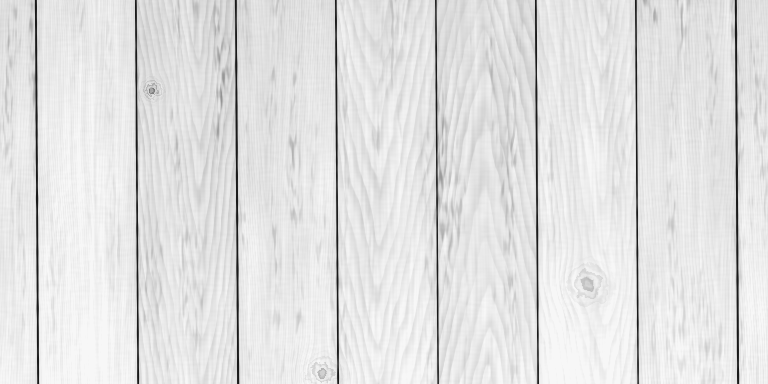
Reproduce this texture procedurally as a WebGL 2 fragment shader.

```glsl
#version 300 es
precision highp float;
// Whitewashed vertical wood planks with cathedral grain, knots and dark seams.

uniform vec2 u_resolution;
out vec4 fragColor;

// Lengths are in canvas heights.
const float PITCH = 0.2604;
const float FIRST_SEAM = 0.0964;
const float SEAM_LEAN = 0.006;
const vec3 SEAM_COLOR = vec3(0.10);

// Per plank: shade, grain centre, grain steepness (negative points up), grain strength.
const vec4 PLANKS[9] = vec4[9](
    vec4(0.925, 0.00, 18.0, 0.35), vec4(0.945, 0.10, 22.0, 0.35),
    vec4(0.910, 0.13, 7.0, 0.90),  vec4(0.917, -0.20, 20.0, 0.35),
    vec4(0.937, -0.09, 5.0, 0.85), vec4(0.917, -0.02, -5.0, 1.00),
    vec4(0.950, 0.16, 6.5, 0.60),  vec4(0.922, 0.30, 16.0, 0.45),
    vec4(0.930, 0.00, 20.0, 0.40));

vec2 hash2(vec2 p) {
    vec3 q = fract(p.xyx * vec3(0.1031, 0.1030, 0.0973));
    q += dot(q, q.yzx + 33.33);
    return fract((q.xx + q.yz) * q.zy);
}

float corner(vec2 cell, vec2 offset, vec2 f) {
    return dot(hash2(cell + offset) * 2.0 - 1.0, f - offset);
}

float gradientNoise(vec2 p) {
    vec2 i = floor(p), f = p - i;
    vec2 s = f * f * f * (f * (f * 6.0 - 15.0) + 10.0);
    float low = mix(corner(i, vec2(0, 0), f), corner(i, vec2(1, 0), f), s.x);
    float high = mix(corner(i, vec2(0, 1), f), corner(i, vec2(1, 1), f), s.x);
    return mix(low, high, s.y);
}

float fbm(vec2 p) {
    float sum = 0.0, gain = 1.0;
    for (int i = 0; i < 4; i++) {
        sum += gain * gradientNoise(p);
        p = p * 2.03 + 11.7;
        gain *= 0.55;
    }
    return sum;
}

// One growth ring per unit: slow darkening, quick release.
float growthRing(float t) {
    float f = fract(t);
    return smoothstep(0.25, 0.85, f) * (1.0 - smoothstep(0.85, 1.0, f));
}

// Nested rounded V shapes around the plank's centre line.
float cathedral(vec2 q, float steepness, float density) {
    float rise = abs(steepness) * (sqrt(q.x * q.x + 0.0001) - 0.01);
    float level = q.y * sign(steepness) - rise;
    float wobble = 0.9 * fbm(vec2(q.x * 9.0, q.y * 2.5));
    return growthRing(level * density + wobble);
}

// Pushes the grain sideways around a knot.
float knotBend(vec2 p, vec2 center, float radius) {
    vec2 d = (p - center) / radius;
    return -0.7 * d.x * radius * exp(-0.4 * dot(d, d));
}

float knotShade(vec2 p, vec2 center, float radius) {
    vec2 d = (p - center) / radius;
    float r = length(d) + 0.4 * fbm(d * 1.4 + center * 30.0);
    return growthRing(r * 2.6) * exp(-1.1 * r * r) + 0.7 * exp(-9.0 * r * r);
}

float plankTone(vec2 p, float id, float across) {
    vec4 plank = PLANKS[int(clamp(id + 1.0, 0.0, 8.0))];
    vec2 seed = vec2(id * 17.3, id * 5.9);
    vec2 smallKnot = vec2(0.396, 0.766), wideKnot = vec2(1.531, 0.258), lowKnot = vec2(0.840, 0.030);

    float bend = knotBend(p, smallKnot, 0.022) + knotBend(p, wideKnot, 0.045)
               + knotBend(p, lowKnot, 0.035);
    bend += 0.010 * gradientNoise(vec2(p.x * 5.0, p.y * 2.5) + seed);
    vec2 g = vec2(p.x + bend, p.y);

    // Broad lighting and washed patches
    float tone = plank.x + mix(0.027, -0.033, p.y);
    tone += 0.045 * fbm(vec2(p.x * 7.0, p.y * 2.2) + seed);

    // Growth rings, fading in and out along the board
    vec2 q = vec2((across - 0.5 - plank.y) * PITCH + bend, p.y);
    float fade = clamp(0.75 + 0.9 * gradientNoise(p * vec2(9.0, 3.0) + seed), 0.2, 1.2);
    tone -= 0.085 * plank.w * fade * cathedral(q + vec2(0.0, id * 0.37), plank.z, 8.0);

    // Fibres and faint saw marks
    tone += 0.045 * gradientNoise(vec2(g.x * 60.0, g.y * 1.6) + seed);
    tone += 0.050 * gradientNoise(vec2(g.x * 145.0, g.y * 5.0) + seed);
    tone += 0.022 * gradientNoise(vec2(p.x * 25.0, p.y * 130.0) + seed);

    // Grime in worn streaks, stronger near the top and the edges
    float edge = smoothstep(0.25, 0.5, abs(across - 0.5));
    float patches = smoothstep(-0.05, 0.55, fbm(vec2(g.x * 22.0, g.y * 2.0) + seed + 40.0));
    float scratches = smoothstep(-0.15, 0.4, gradientNoise(vec2(g.x * 120.0, g.y * 22.0) + seed));
    float dirt = (0.97 - plank.x) * (0.7 + 0.8 * p.y + 0.6 * edge);
    tone -= 2.8 * dirt * patches * scratches;

    tone -= 0.34 * knotShade(p, smallKnot, 0.022) + 0.15 * knotShade(p, wideKnot, 0.048)
          + 0.20 * knotShade(p, lowKnot, 0.036);
    return clamp(tone, 0.30, 0.97);
}

void main() {
    vec2 p = gl_FragCoord.xy / u_resolution.y;
    float pixel = 1.0 / u_resolution.y;
    float t = (p.x - FIRST_SEAM + SEAM_LEAN * (p.y - 0.5)) / PITCH;
    float id = floor(t);
    vec3 color = vec3(plankTone(p, id, t - id));

    // Seams: uneven dark gaps with a soft shadow
    float seam = floor(t + 0.5);
    float halfWidth = mix(0.0019, 0.0027, hash2(vec2(seam, 4.0)).x)
                    + 0.0009 * gradientNoise(vec2(seam * 7.3, p.y * 28.0));
    float gap = abs(t - seam) * PITCH;
    color *= 1.0 - 0.10 * exp(-gap / 0.005);
    color = mix(color, SEAM_COLOR, clamp((halfWidth - gap) / pixel + 0.5, 0.0, 1.0));
    fragColor = vec4(color, 1.0);
}
```
